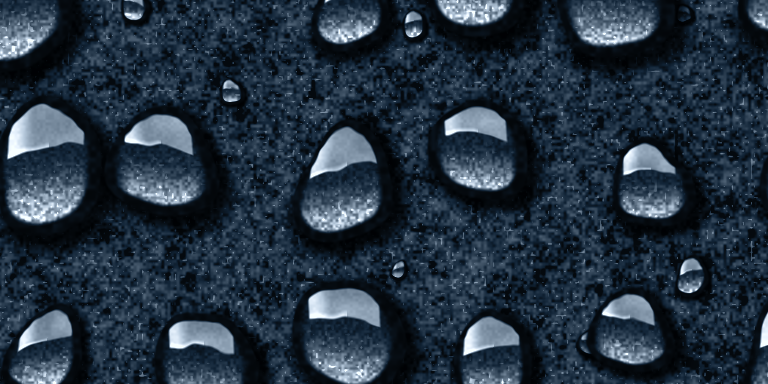
A Shadertoy shader for this texture:

```glsl
// Water drops with dark rims and pale reflections on rough blue-black slate.

float hash(vec2 p) {
    vec3 q = fract(p.xyx * 0.1031);
    q += dot(q, q.yzx + 33.33);
    return fract((q.x + q.y) * q.z);
}

float noise(vec2 p) {
    vec2 i = floor(p), f = fract(p);
    f = f * f * (3.0 - 2.0 * f);
    return mix(mix(hash(i), hash(i + vec2(1, 0)), f.x),
               mix(hash(i + vec2(0, 1)), hash(i + vec2(1, 1)), f.x), f.y);
}

// Brightness of the dry stone: mottling, grains and glinting specks
float slate(vec2 p) {
    float tone = 0.175;
    tone += 0.12 * (noise(p * 13.0) - 0.5);
    tone += 0.16 * (noise(p * 48.0 + 7.0) - 0.5);
    tone += 0.26 * (noise(p * 125.0 + 31.0) - 0.5);
    tone += 0.30 * smoothstep(0.80, 1.0, noise(p * 140.0 + 90.0));
    tone -= 0.12 * smoothstep(0.76, 0.95, noise(p * 32.0 + 60.0));
    // Short vertical crack
    vec2 c = p - vec2(1.755 + 0.008 * noise(p * 25.0), 0.58);
    float crack = smoothstep(0.006, 0.002, abs(c.x)) * smoothstep(0.10, 0.06, abs(c.y));
    return max(tone * (1.0 - 0.8 * crack), 0.035);
}

// Signed distance to a lumpy, slightly tapered blob of unit radius
float blob(vec2 q, float seed) {
    q.x *= 1.0 + 0.18 * q.y;
    q.y *= 0.87;
    float a = atan(q.y, q.x), s = seed * 6.283;
    return length(q) - 1.0 - 0.07 * sin(2.0 * a + s)
         - 0.05 * sin(3.0 * a + s * 3.0) - 0.02 * sin(5.0 * a + s * 7.0);
}

// Paints one drop over the current tone
float drop(float tone, vec2 p, vec2 centre, float radius, float seed) {
    vec2 q = (p - centre) / radius;
    if (dot(q, q) > 6.0) return tone;
    float lean = (seed - 0.5) * 0.9;
    q.x -= lean * 0.35 * q.y;
    float soft = 1.5 / (iResolution.y * radius);
    float d = blob(q, seed);

    // Cast shadow, falling to the lower right
    float shade = blob(q - vec2(0.13, -0.13), seed);
    tone *= mix(0.12, 1.0, smoothstep(-0.05, 0.36, shade));

    // Dark rim
    float rough = noise(p * 70.0);
    tone = mix(tone, 0.025 + 0.05 * rough * rough, smoothstep(soft, -soft, d));

    // Grainy body, lit through to its lower edge
    float inner = blob(q * 1.06 + vec2(0.05, -0.02), seed);
    float glow = smoothstep(0.45, -1.0, q.y - lean * 0.5 * q.x);
    float grain = noise(p * 135.0 + 17.0);
    float body = (0.13 + 0.68 * glow * glow) * (0.55 + 0.85 * grain);
    body += 0.45 * glow * smoothstep(0.74, 0.95, noise(p * 120.0 + 50.0));
    float sides = smoothstep(1.0, 0.62, abs(q.x + 0.03));
    tone = mix(tone, body, smoothstep(-0.06, -0.25, inner) * sides);

    // Sky reflection: a pale cap with a crisp wavy lower border
    float border = 0.32 + lean * 0.9 * q.x - 0.22 * q.x * q.x
                 + 0.12 * (noise(q * 3.5 + seed * 40.0) - 0.5);
    float cap = smoothstep(-soft, soft, q.y - border);
    cap *= smoothstep(soft, -soft, inner + 0.09 + 0.05 * noise(q * 6.0 + seed * 20.0));
    cap *= smoothstep(soft, -soft, abs(q.x + 0.05) - 0.66);
    float sky = 0.50 + 0.20 * noise(q * 2.5 + seed * 9.0) + 0.07 * (grain - 0.5);
    sky += 0.35 * smoothstep(-0.25, -0.62, q.x);
    sky += 0.30 * smoothstep(0.12, 0.0, q.y - border) * step(q.x, 0.0);
    tone = mix(tone, sky, cap);

    // Thin glint along the lower edge
    float arc = smoothstep(0.07, 0.0, abs(inner + 0.16)) * smoothstep(-0.35, -0.85, q.y);
    return tone + 0.30 * arc * (0.4 + grain);
}

// Scatters drops over a jittered grid
float scatter(float tone, vec2 p, vec2 cell, float chance, vec2 sizes, float salt) {
    vec2 home = floor(p / cell);
    for (int j = -1; j <= 1; j++)
    for (int i = -1; i <= 1; i++) {
        vec2 id = home + vec2(i, j);
        vec2 key = id + salt;
        if (hash(key) > chance) continue;
        vec2 jitter = vec2(hash(key + 11.3), hash(key + 27.7)) - 0.5;
        float size = hash(key + 41.9);
        float radius = mix(sizes.x, sizes.y, size * size);
        vec2 centre = (id + 0.5 + jitter * vec2(0.32, 0.24)) * cell;
        tone = drop(tone, p, centre, radius, hash(key + 63.1));
    }
    return tone;
}

void mainImage(out vec4 fragColor, in vec2 fragCoord) {
    vec2 p = fragCoord / iResolution.y;
    float tone = slate(p);
    tone = scatter(tone, p + vec2(0.06, 0.03), vec2(0.25, 0.22), 0.3, vec2(0.02, 0.05), 140.0);
    tone = scatter(tone, p + vec2(0.1, 0.13), vec2(0.39, 0.46), 0.8, vec2(0.10, 0.16), 75.0);

    // Cold blue tint, fading at black and white
    tone = clamp(tone, 0.0, 1.0);
    float tint = 0.065 * smoothstep(0.0, 0.16, tone) * smoothstep(1.15, 0.75, tone);
    fragColor = vec4(clamp(tone + tint * vec3(-1, 0, 1) + vec3(-0.01, 0, 0.01), 0.0, 1.0), 1.0);
}
```
